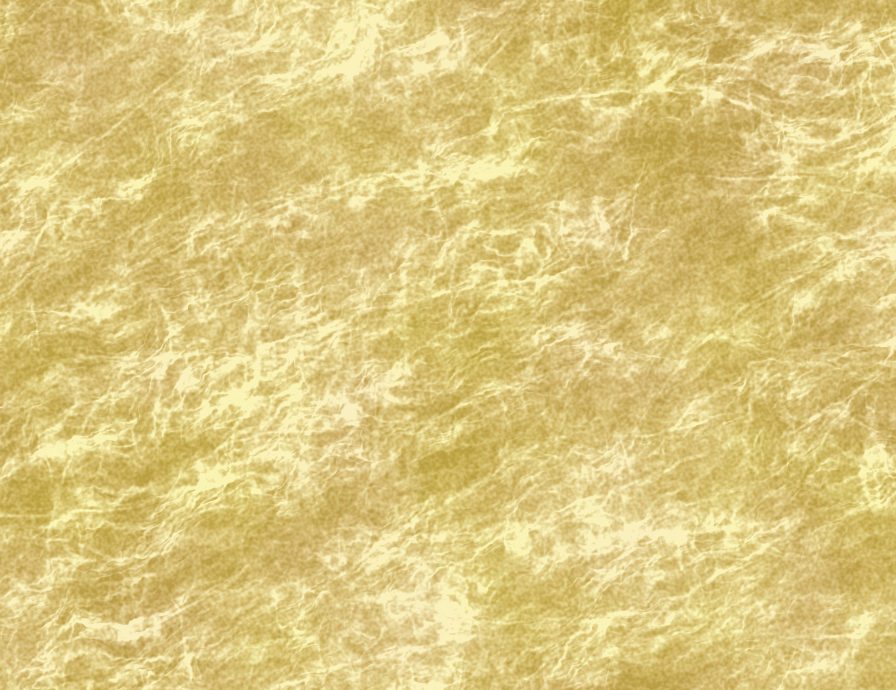
Reproduce this texture procedurally as a WebGL 2 fragment shader.

```glsl
#version 300 es
precision highp float;
// Golden mottled fibre paper: pale, frayed filaments drift up to the right over ochre.
// Thin zero-crossings of stretched gradient noise make the vein web, a loop of bent
// strands adds the long fibres, and the summed tone is mapped to a gold ramp.

uniform vec2 u_resolution;
out vec4 fragColor;

const float DRIFT = 0.38;        // main fibre direction in radians
const int VEIN_LAYERS = 18;
const int STRANDS = 24;

uint scramble(uint n) {
    n = n * 747796405u + 2891336453u;
    n = ((n >> ((n >> 28u) + 4u)) ^ n) * 277803737u;
    return (n >> 22u) ^ n;
}

float hash(vec2 cell) {
    uvec2 c = uvec2(ivec2(cell) + 32768);
    return float(scramble(c.x + scramble(c.y)) >> 8u) / 16777216.0;
}

vec2 rotate(vec2 p, float angle) {
    float c = cos(angle), s = sin(angle);
    return vec2(c * p.x + s * p.y, c * p.y - s * p.x);
}

float cornerSlope(vec2 cell, vec2 offset) {
    float angle = 6.2832 * hash(cell);
    return dot(vec2(cos(angle), sin(angle)), offset);
}

float gradientNoise(vec2 p) {
    vec2 i = floor(p), f = p - i;
    vec2 u = f * f * f * (f * (f * 6.0 - 15.0) + 10.0);
    vec2 e = vec2(1.0, 0.0);
    float low = mix(cornerSlope(i, f), cornerSlope(i + e.xy, f - e.xy), u.x);
    float high = mix(cornerSlope(i + e.yx, f - e.yx), cornerSlope(i + e.xx, f - e.xx), u.x);
    return mix(low, high, u.y);
}

float fbm(vec2 p, int octaves) {
    float sum = 0.0, amp = 1.0;
    for (int i = 0; i < octaves; i++) {
        sum += amp * gradientNoise(p);
        p = rotate(p, 0.6) * 2.03 + 17.3;
        amp *= 0.6;
    }
    return sum;
}

// Offsets the plane so that lines wander and crinkle
vec2 crumple(vec2 p, float frequency, float amount) {
    return amount * vec2(fbm(p * frequency, 3), fbm(p * frequency + 41.7, 3));
}

// Broken thin lines along the zero-crossings of stretched noise
float veins(vec2 p, float angle, float frequency, float stretch, float halfWidth, float seed) {
    vec2 q = rotate(p, angle) * frequency * vec2(1.0 / stretch, 1.0) + seed;
    float line = 1.0 - smoothstep(0.0, halfWidth * frequency * 1.5, abs(gradientNoise(q)));
    return line * smoothstep(-0.05, 0.3, gradientNoise(q * vec2(0.9, 0.5) + 63.1));
}

float veinWeb(vec2 p, float pixel) {
    float sum = 0.0;
    for (int i = 0; i < VEIN_LAYERS; i++) {
        float k = float(i), t = k / float(VEIN_LAYERS - 1);
        float crossing = i % 4 == 3 ? 1.1 : 0.0;
        float angle = DRIFT + crossing + 0.9 * (hash(vec2(k, 5.0)) - 0.5);
        float halfWidth = max(mix(0.0034, 0.002, t), 0.8 * pixel);
        float stretch = mix(3.0, 5.0, hash(vec2(k, 9.0)));
        sum += mix(1.4, 1.05, t) * veins(p, angle, 5.0 * pow(1.19, k), stretch, halfWidth, k * 13.7);
    }
    return sum;
}

// One bent fibre with a bright core and a frayed halo; q is in its own frame
float strand(vec2 q, float halfLength, float bend, float hook, float halfWidth) {
    float fade = 1.0 - smoothstep(0.3 * halfLength, halfLength, abs(q.x));
    q.y -= q.x * q.x * (bend + hook * q.x);
    float d = abs(q.y);
    float wear = 0.3 + 0.7 * smoothstep(-0.2, 0.2, gradientNoise(q * vec2(30.0, 60.0)));
    float core = wear * (1.0 - smoothstep(0.0, halfWidth, d));
    float fray = smoothstep(0.0, 0.3, gradientNoise(q * vec2(18.0, 140.0) + bend * 50.0));
    return fade * (2.0 * core + 1.3 * fray * exp(-d / 0.018));
}

float strands(vec2 p, float aspect, float pixel) {
    float sum = 0.0;
    for (int i = 0; i < STRANDS; i++) {
        float k = float(i);
        vec2 centre = vec2(aspect * fract(0.37 + k * 0.618), (k + hash(vec2(k, 21.0))) / float(STRANDS));
        vec4 r = vec4(hash(vec2(k, 31.0)), hash(vec2(k, 32.0)), hash(vec2(k, 33.0)), hash(vec2(k, 34.0)));
        vec2 q = rotate(p - centre, DRIFT + 0.8 * (r.x - 0.5));
        sum += strand(q, mix(0.12, 0.36, r.y), 2.0 * (r.z - 0.5), 4.0 * (r.w - 0.5), max(0.0045, 1.5 * pixel));
    }
    return sum;
}

vec3 goldRamp(float tone) {
    vec3 slope = tone < 0.0 ? vec3(0.053, 0.063, 0.088) : vec3(0.048, 0.070, 0.095);
    return vec3(0.85, 0.76, 0.465) + clamp(tone, -2.2, 2.7) * slope;
}

void main() {
    vec2 p = gl_FragCoord.xy / u_resolution.y;
    float pixel = 1.0 / u_resolution.y;
    vec2 bent = p + crumple(p, 4.0, 0.03);
    vec2 crinkled = bent + crumple(p, 36.0, 0.0065);

    // Broad stains and drifting clouds
    float stain = fbm(p * 2.6 + 7.1, 3);
    float cloud = fbm(rotate(bent, DRIFT) * vec2(3.0, 8.0) + 29.0, 3);
    float mottle = fbm(rotate(crinkled, DRIFT) * vec2(24.0, 44.0), 3);

    // Fibres gather where the clouds are pale
    float fibres = veinWeb(crinkled, pixel) * clamp(1.0 + 1.4 * cloud, 0.35, 1.8);
    fibres += strands(p + crumple(p, 16.0, 0.006), u_resolution.x * pixel, pixel);

    // Fine paper tooth
    float grain = gradientNoise(rotate(p, 0.5) * 183.0) + 0.7 * gradientNoise(rotate(p, 1.1) * 107.0);

    float tone = -0.9 + 1.45 * stain + 1.0 * cloud + 0.95 * mottle + fibres + 1.5 * grain;
    vec3 dust = vec3(0.0, -0.018, 0.04) * fbm(p * 5.0 + 83.0, 2);
    fragColor = vec4(goldRamp(tone) + dust, 1.0);
}
```
